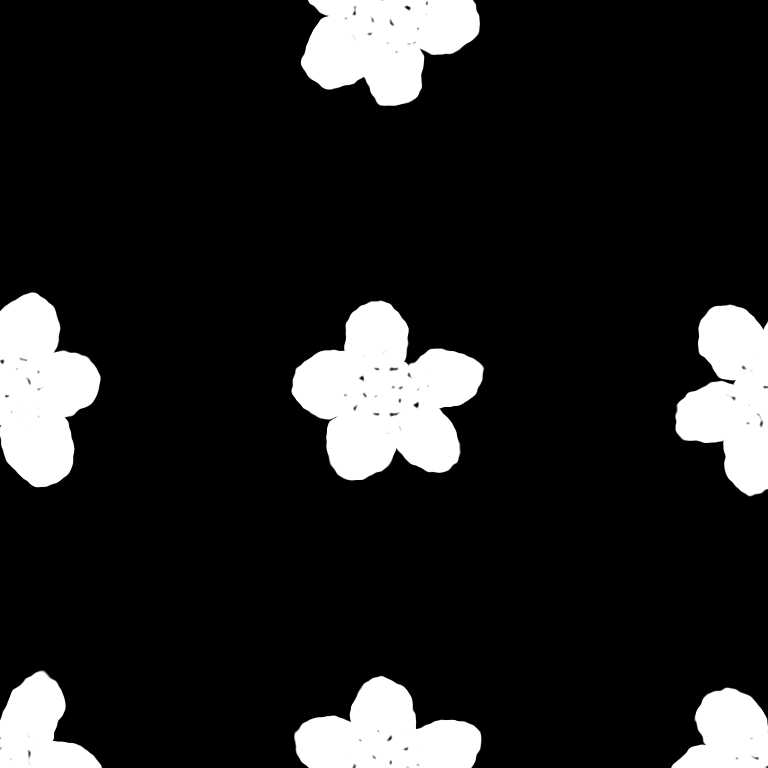
This pattern is drawn by a Shadertoy shader. Its source:

```glsl
// Irregular white five-petal blossoms on a wide black grid, with worn edges and pitted hearts.

const vec3 GROUND = vec3(0.0);
const vec3 BLOSSOM = vec3(1.0);
const vec2 PITCH = vec2(0.494, 0.495);
const vec2 MIDDLE = vec2(0.503, 0.49);
const float TAU = 6.2831853;
const int PETALS = 5;

vec2 hash2(vec2 p) {
    p = vec2(dot(p, vec2(127.1, 311.7)), dot(p, vec2(269.5, 183.3)));
    return fract(sin(p) * 43758.545);
}

float gradientDot(vec2 corner, vec2 offset) {
    float angle = TAU * hash2(corner).x;
    return dot(vec2(cos(angle), sin(angle)), offset);
}

float gradientNoise(vec2 p) {
    vec2 i = floor(p), f = fract(p);
    vec2 u = f * f * f * (f * (f * 6.0 - 15.0) + 10.0);
    vec2 e = vec2(1.0, 0.0);
    float low = mix(gradientDot(i, f), gradientDot(i + e.xy, f - e.xy), u.x);
    float high = mix(gradientDot(i + e.yx, f - e.yx), gradientDot(i + e.xx, f - e.xx), u.x);
    return mix(low, high, u.y);
}

float ellipseDistance(vec2 p, vec2 radii) {
    return (length(p / radii) - 1.0) * min(radii.x, radii.y);
}

vec2 rotate(vec2 p, float angle) {
    float c = cos(angle), s = sin(angle);
    return vec2(c * p.x + s * p.y, c * p.y - s * p.x);
}

// Turn of each blossom, varying smoothly over the grid
float blossomTurn(vec2 cell) {
    return 0.35 - dot(cell, vec2(0.23, 0.15)) - dot(cell * cell, vec2(0.47, 0.25));
}

// Petals of uneven angle, reach and width around a small heart
float blossomDistance(vec2 p, vec2 cell) {
    float d = length(p) - 0.045;
    float turn = blossomTurn(cell);
    for (int k = 0; k < PETALS; k++) {
        vec2 seed = cell * 7.0 + vec2(float(k) * 3.0, 41.0);
        vec2 vary = hash2(seed) - 0.5;
        float widthVary = hash2(seed + 19.0).x - 0.5;
        float angle = turn + TAU * float(k) / float(PETALS) + 0.3 * vary.x;
        vec2 radii = vec2(0.055 + 0.010 * vary.y, 0.041 + 0.012 * widthVary);
        vec2 q = rotate(p, angle) - vec2(0.074 + 0.012 * vary.y, 0.0);
        d = min(d, ellipseDistance(q, radii));
    }
    return d;
}

// Sparse pits, confined to the heart of a blossom
float pitDistance(vec2 p, vec2 cell) {
    float grain = gradientNoise(p * 85.0 + cell * 37.0);
    return max((0.46 - grain) * 0.008, length(p) - 0.055);
}

float coverage(float d, float pixel) {
    return 1.0 - smoothstep(-0.7 * pixel, 0.7 * pixel, d);
}

void mainImage(out vec4 fragColor, in vec2 fragCoord) {
    float pixel = 1.0 / iResolution.y;
    vec2 uv = fragCoord * pixel;
    float wobble = 0.006 * gradientNoise(uv * 34.0) + 0.002 * gradientNoise(uv * 90.0);

    float ink = 0.0;
    for (int row = -1; row <= 1; row++) {
        for (int column = -1; column <= 1; column++) {
            // The two upper corners stay bare
            if (row == 1 && column != 0) continue;
            vec2 cell = vec2(float(column), float(row));
            vec2 p = uv - MIDDLE - cell * PITCH;
            float petals = coverage(blossomDistance(p, cell) + wobble, pixel);
            float pits = coverage(pitDistance(p, cell), pixel);
            ink = max(ink, petals * (1.0 - pits));
        }
    }
    fragColor = vec4(mix(GROUND, BLOSSOM, ink), 1.0);
}
```
